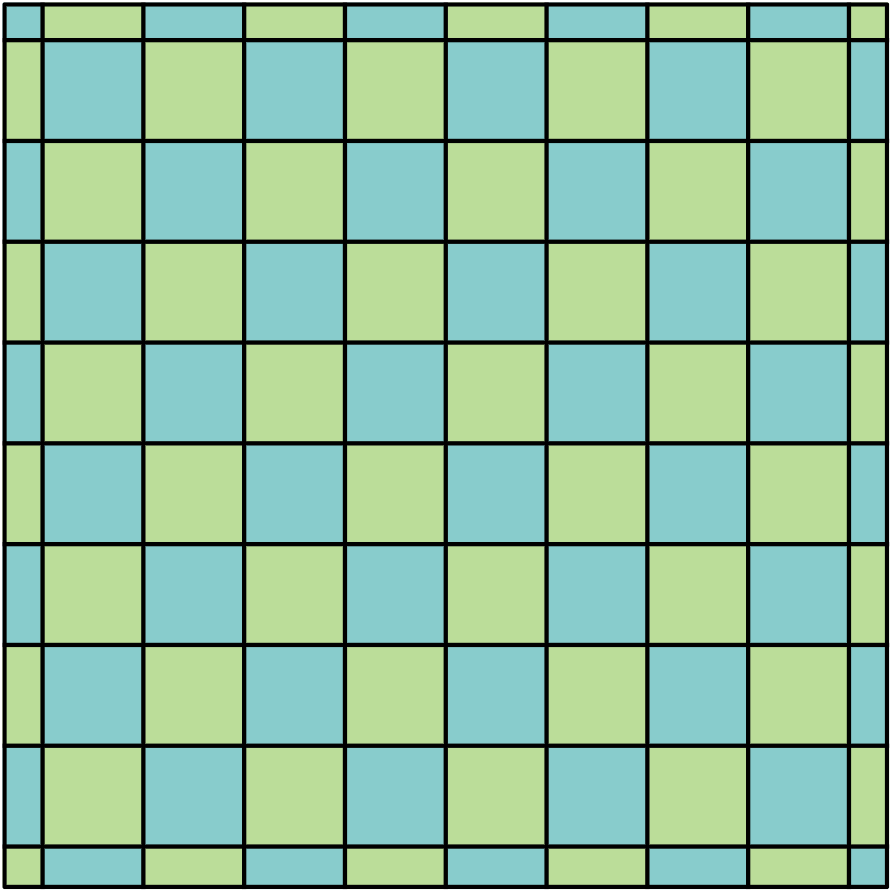
Write a Shadertoy shader that draws this pattern.

```glsl
// A two-colour checkerboard with black grid lines, cropped by a square black
// frame on white. Cells come from floor parity, lines from the distance to the
// nearest grid line, and the frame from a box distance.

const vec3 TEAL  = vec3(0.533, 0.800, 0.800);
const vec3 LIME  = vec3(0.733, 0.867, 0.600);
const vec3 INK   = vec3(0.0);
const vec3 PAPER = vec3(1.0);

const float PITCH = 0.1125;                      // side of one cell
const float LINE_WIDTH = 0.0048;
const vec2 GRID_ORIGIN = vec2(0.4975, 0.5052);   // a crossing near the middle
const vec2 FRAME_CENTER = vec2(0.4975, 0.5026);
const float FRAME_HALF = 0.4925;                 // center to middle of frame line

// Coverage of the region where the signed distance is negative.
float coverage(float dist, float pixel) {
    return clamp(0.5 - dist / pixel, 0.0, 1.0);
}

// Signed distance to an axis-aligned square.
float squareDistance(vec2 p, float halfSide) {
    vec2 d = abs(p) - halfSide;
    return length(max(d, 0.0)) + min(max(d.x, d.y), 0.0);
}

// Distance to the nearest line of a square grid.
float gridDistance(vec2 p, float pitch) {
    vec2 d = abs(p - pitch * round(p / pitch));
    return min(d.x, d.y);
}

// Alternating colour of the cell that holds p.
vec3 checkerColor(vec2 p, float pitch, vec3 even, vec3 odd) {
    vec2 cell = floor(p / pitch);
    return mix(even, odd, mod(cell.x + cell.y, 2.0));
}

void mainImage(out vec4 fragColor, in vec2 fragCoord) {
    vec2 uv = fragCoord / iResolution.xy;
    float pixel = 1.0 / min(iResolution.x, iResolution.y);
    float halfLine = 0.5 * LINE_WIDTH;

    // Checkered cells and the lines between them
    vec2 gridPos = uv - GRID_ORIGIN;
    vec3 color = checkerColor(gridPos, PITCH, LIME, TEAL);
    color = mix(color, INK, coverage(gridDistance(gridPos, PITCH) - halfLine, pixel));

    // Outer frame, then the white margin beyond it
    float frame = squareDistance(uv - FRAME_CENTER, FRAME_HALF);
    color = mix(color, INK, coverage(abs(frame) - halfLine, pixel));
    color = mix(PAPER, color, coverage(frame - halfLine, pixel));

    fragColor = vec4(color, 1.0);
}
```
